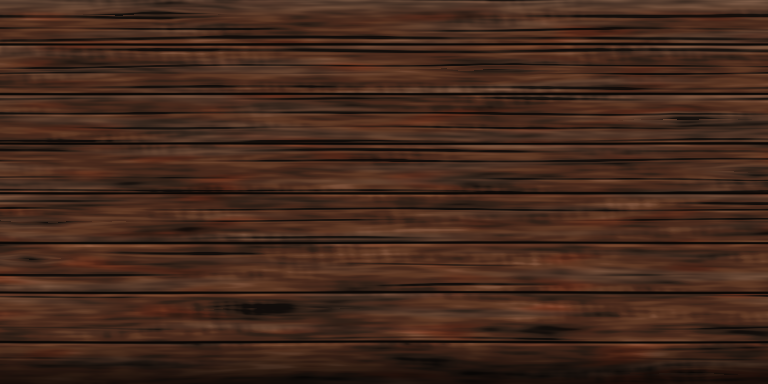
Write a Shadertoy shader that draws this texture.

```glsl
#define PLANK_HEIGHT 0.1292
#define FIRST_SEAM 0.1095
#define SEAM_WIDTH 0.0026
#define GROOVES 4
#define GROOVE_WIDTH 0.0042
#define GRAIN_CONTRAST 1.15
#define SAW_MARKS 42.0
#define BASE_TONE 0.54

const vec3 CHAR_BLACK = vec3(0.065, 0.048, 0.038);
const vec3 DARK_BROWN = vec3(0.19, 0.125, 0.09);
const vec3 RED_BROWN = vec3(0.285, 0.16, 0.108);
const vec3 WARM_BROWN = vec3(0.37, 0.22, 0.14);
const vec3 PALE_BROWN = vec3(0.48, 0.31, 0.22);
const vec3 WEATHERED = vec3(0.35, 0.265, 0.21);

float hash(vec2 p) {
    vec3 q = fract(p.xyx * vec3(0.1031, 0.103, 0.0973));
    q += dot(q, q.yzx + 33.33);
    return fract((q.x + q.y) * q.z);
}

vec2 gradient(vec2 cell) {
    float angle = 6.28318 * hash(cell);
    return vec2(cos(angle), sin(angle));
}

float noise(vec2 p) {
    vec2 i = floor(p), f = fract(p);
    vec2 u = f * f * f * (f * (f * 6.0 - 15.0) + 10.0);
    vec2 e = vec2(1.0, 0.0);
    float low = mix(dot(gradient(i), f), dot(gradient(i + e), f - e), u.x);
    float high = mix(dot(gradient(i + e.yx), f - e.yx), dot(gradient(i + 1.0), f - 1.0), u.x);
    return mix(low, high, u.y);
}

float fbm(vec2 p) {
    float sum = 0.0, amplitude = 1.0;
    for (int i = 0; i < 3; i++) {
        sum += amplitude * noise(p);
        p = p * vec2(2.1, 1.8) + 17.3;
        amplitude *= 0.55;
    }
    return sum;
}

// Soft line that keeps a smooth edge at any resolution
float line(float d, float halfWidth, float pixel) {
    return 1.0 - smoothstep(halfWidth * 0.3, halfWidth + pixel, abs(d));
}

vec3 woodRamp(float t) {
    vec3 col = mix(CHAR_BLACK, DARK_BROWN, smoothstep(0.0, 0.28, t));
    col = mix(col, RED_BROWN, smoothstep(0.25, 0.5, t));
    col = mix(col, WARM_BROWN, smoothstep(0.48, 0.74, t));
    return mix(col, PALE_BROWN, smoothstep(0.72, 1.0, t));
}

void mainImage(out vec4 fragColor, in vec2 fragCoord) {
    vec2 p = fragCoord / iResolution.y;
    float pixel = 1.0 / iResolution.y;

    // Plank layout; upper planks are older and more deeply grooved
    float y = p.y + 0.003 * noise(vec2(p.x * 1.5, p.y * 2.0));
    float row = (y - FIRST_SEAM) / PLANK_HEIGHT + 1.0;
    float plank = floor(row), across = fract(row);
    float age = smoothstep(0.5, 4.5, plank);
    vec2 seed = vec2(plank * 13.7 + 40.0, plank * 7.3 + 20.0);

    // One elongated knot per plank, bending the grain around it
    vec2 knotCentre = vec2(2.0 * hash(seed + 1.0), 0.25 + 0.5 * hash(seed + 2.0));
    vec2 knotOffset = vec2(p.x - knotCentre.x, (across - knotCentre.y) * PLANK_HEIGHT);
    knotOffset.y += 0.008 * noise(p * vec2(14.0, 30.0));
    vec2 knotRadius = mix(vec2(0.025, 0.009), vec2(0.085, 0.012), hash(seed + 3.0));
    vec2 knotSpace = knotOffset / knotRadius;
    float knot = exp(-dot(knotSpace, knotSpace));
    float bend = 0.012 * sign(knotOffset.y) * exp(-0.2 * dot(knotSpace, knotSpace));

    // Grain: broad stains, long streaks and fine fibres
    vec2 g = vec2(p.x, y - bend + 0.006 * noise(vec2(p.x * 2.0, y * 8.0))) + seed;
    float stains = fbm(g * vec2(3.2, 15.0));
    float streaks = fbm(g * vec2(2.2, 42.0) + 9.0);
    float fibres = noise(g * vec2(11.0, 105.0));
    float tone = BASE_TONE + 0.12 * (hash(seed) - 0.5);
    tone += GRAIN_CONTRAST * (mix(0.4, 0.24, age) * stains + 0.32 * streaks + 0.22 * fibres);

    // Saw marks crossing the grain in patches
    float sawPatch = smoothstep(0.0, 0.4, noise(g * vec2(2.0, 22.0) + 31.0));
    tone += 0.22 * sawPatch * noise(vec2(g.x * SAW_MARKS + g.y * 9.0, g.y * 20.0));

    // Wandering grooves that swell and fade, each with a lit lower lip
    float groove = 0.0, lip = 0.0;
    for (int i = 0; i < GROOVES; i++) {
        float k = float(i);
        vec2 id = seed + vec2(k * 5.1, k * 3.7);
        float centre = (k + 0.5 + 0.8 * (hash(id) - 0.5)) / float(GROOVES);
        centre += 0.1 * noise(vec2(p.x * 1.3, id.y + 0.5));
        float d = (across - centre) * PLANK_HEIGHT - bend * 0.5;
        float depth = noise(vec2(p.x * 1.7 + id.x, id.y + 0.3)) + 0.4 * age - 0.22;
        depth = smoothstep(-0.15, 0.35, depth);
        float width = GROOVE_WIDTH * (0.3 + 0.7 * depth * hash(id + 8.0));
        groove = max(groove, depth * line(d, width, pixel));
        lip = max(lip, depth * line(d + width * 1.7, width, pixel));
    }
    tone += 0.18 * lip - 0.55 * groove - 0.5 * knot * hash(seed + 4.0);

    // Colour, rusty patches and grey weathering
    vec3 col = woodRamp(tone);
    float rust = smoothstep(0.1, 0.5, noise(g * vec2(4.0, 26.0) + 57.0));
    col *= mix(vec3(1.0), vec3(1.12, 0.9, 0.82), rust);
    float weather = smoothstep(0.0, 0.45, noise(g * vec2(1.6, 30.0) + 71.0) + 0.1 * age);
    weather = max(0.5 * weather, 0.75 * smoothstep(0.94, 1.0, p.y));
    col = mix(col, WEATHERED * (0.35 + 1.1 * clamp(tone, 0.0, 1.0)), weather);

    // Seams between planks, with a pale edge below
    float seamDistance = (across - step(0.5, across)) * PLANK_HEIGHT;
    float seamWidth = SEAM_WIDTH * (1.0 + 0.5 * noise(vec2(p.x * 4.0, floor(row + 0.5) + 0.5)));
    col *= 1.0 + 0.25 * line(seamDistance + 0.007, 0.003, pixel);
    col = mix(col, CHAR_BLACK * 0.4, 0.95 * line(seamDistance, seamWidth, pixel));

    // Shade falling over the lowest plank
    col *= mix(0.3, 1.0, smoothstep(-0.02, 0.14, p.y));
    fragColor = vec4(clamp(col, 0.0, 1.0), 1.0);
}
```
